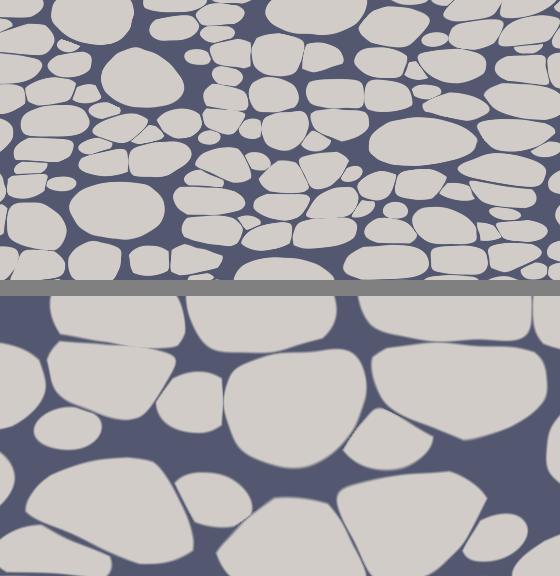
Top, the full canvas; bottom, a detail of the centre.
Write a WebGL 1 fragment shader that draws this pattern.

```glsl
precision highp float;

uniform vec2 u_resolution;

const vec3 GRAIN_COLOR = vec3(0.82, 0.80, 0.78);
const vec3 PORE_COLOR = vec3(0.325, 0.345, 0.44);
const float STRETCH = 1.75;       // grain width over height
const float CELL = 0.42;          // size of a coarse cell, in canvas heights
const float LARGE_SHARE = 0.48;   // cells that hold one large grain
const float PEBBLE_SHARE = 0.55;  // medium grains with a small companion
const float ROUNDNESS = 6.0;      // higher values give squarer corners
const float REACH = 1.25;         // outer limit of a grain over its radius
const float SEAM = 0.0015;        // half width of the line at a contact
const float WARP = 0.14;
const float WARP_SCALE = 2.2;
const float WOBBLE = 0.006;
const float WOBBLE_SCALE = 20.0;
const float EDGE = 0.0022;        // half width of the soft edge

float hash(vec2 p) {
  vec3 a = fract(p.xyx * 0.1031);
  a += dot(a, a.yzx + 33.33);
  return fract((a.x + a.y) * a.z);
}

vec2 hash2(vec2 p) {
  return vec2(hash(p + 31.7), hash(p + 74.3));
}

float noise(vec2 p) {
  vec2 i = floor(p);
  vec2 f = fract(p);
  f = f * f * (3.0 - 2.0 * f);
  return mix(mix(hash(i), hash(i + vec2(1.0, 0.0)), f.x),
             mix(hash(i + vec2(0.0, 1.0)), hash(i + 1.0), f.x), f.y);
}

// Brick layout: every other row is shifted by half a cell.
vec2 cellAt(vec2 p, float column, float row) {
  float y = floor(p.y / CELL) + row;
  float x = floor(p.x / CELL - 0.5 * mod(y, 2.0)) + column;
  return vec2(x, y);
}

// Centre and radius of the grain in a slot; a radius of 0 means none.
vec3 grainAt(vec2 cell, float slot) {
  vec2 origin = cell + vec2(0.5 * mod(cell.y, 2.0), 0.0);
  if (hash(cell + 5.1) < LARGE_SHARE) {
    if (slot > 0.5) return vec3(0.0);
    vec2 shift = 0.22 * (hash2(cell) - 0.5);
    return CELL * vec3(origin + 0.5 + shift, mix(0.39, 0.49, hash(cell + 9.4)));
  }

  float quarter = floor(slot * 0.5);
  bool isPebble = mod(slot, 2.0) > 0.5;
  vec2 corner = vec2(mod(quarter, 2.0), floor(quarter * 0.5));
  vec2 id = cell * 2.0 + corner + 113.0;
  vec2 center = origin + 0.25 + 0.5 * corner + 0.16 * (hash2(id) - 0.5);
  float radius = mix(0.20, 0.28, hash(id + 3.7));

  bool hasPebble = hash(id + 12.9) < PEBBLE_SHARE;
  if (isPebble && !hasPebble) return vec3(0.0);
  if (hasPebble) {
    float angle = 6.2832 * hash(id + 21.3);
    vec2 axis = vec2(cos(angle), sin(angle));
    center += axis * (isPebble ? 0.22 : -0.09);
    radius = isPebble ? mix(0.09, 0.13, hash(id + 8.2)) : radius * 0.84;
  }
  return CELL * vec3(center, radius);
}

// Grain whose weighted cell contains p.
vec3 findOwner(vec2 p) {
  vec3 owner = vec3(0.0);
  float best = 1e5;
  for (int k = 0; k < 9; k++) {
    vec2 cell = cellAt(p, mod(float(k), 3.0) - 1.0, floor(float(k) / 3.0) - 1.0);
    for (int s = 0; s < 8; s++) {
      vec3 grain = grainAt(cell, float(s));
      vec2 v = p - grain.xy;
      float power = dot(v, v) - grain.z * grain.z;
      if (grain.z > 0.0 && power < best) {
        best = power;
        owner = grain;
      }
    }
  }
  return owner;
}

// Inner distance to the outline: a polygon of contacts with round corners.
float grainDepth(vec2 p, vec3 owner) {
  vec2 v = p - owner.xy;
  vec2 toCanvas = vec2(1.0, STRETCH);
  float total = 1e-6;
  vec2 slope = vec2(1e-5);
  for (int k = 0; k < 9; k++) {
    vec2 cell = cellAt(p, mod(float(k), 3.0) - 1.0, floor(float(k) / 3.0) - 1.0);
    for (int s = 0; s < 8; s++) {
      vec3 other = grainAt(cell, float(s));
      vec2 link = other.xy - owner.xy;
      float span = length(link);
      if (other.z > 0.0 && span > 0.001) {
        float contact = 0.5 * (span + (owner.z * owner.z - other.z * other.z) / span);
        if (contact < 0.01) return -1.0;
        vec2 normal = link / (span * contact);
        float t = max(dot(v, normal), 1e-3);
        float weight = pow(t, ROUNDNESS - 1.0);
        total += weight * t;
        slope += weight * normal;
      }
    }
  }
  float gauge = pow(total, 1.0 / ROUNDNESS);
  slope *= gauge / total;
  float depth = (1.0 - gauge) / length(slope * toCanvas);
  float d = max(length(v), 1e-4);
  return min(depth, (REACH * owner.z - d) / length(v / d * toCanvas));
}

void main() {
  vec2 uv = gl_FragCoord.xy / u_resolution.y;
  vec2 p = vec2(uv.x - 0.12 * uv.y, uv.y * STRETCH) + 4.0;
  p += WARP * (vec2(noise(p * WARP_SCALE), noise(p * WARP_SCALE + 17.0)) - 0.5);

  float depth = grainDepth(p, findOwner(p)) - SEAM;
  depth += WOBBLE * (noise(p * WOBBLE_SCALE) - 0.5);
  float soft = max(EDGE, 0.5 / u_resolution.y);
  gl_FragColor = vec4(mix(PORE_COLOR, GRAIN_COLOR, smoothstep(-soft, soft, depth)), 1.0);
}
```
